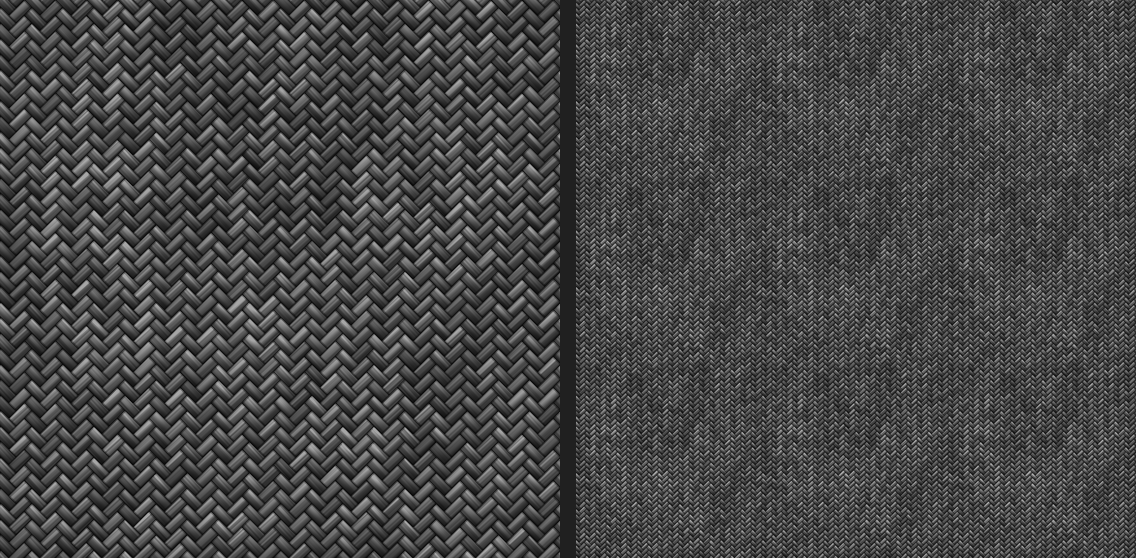
Left, the tile; right, the same tile 3 across and 3 down.
Give the GLSL for this texture, as a Shadertoy shader.

```glsl
// Dark grey herringbone basket weave of flat, fibrous strands.

float hash(vec2 p) {
    return fract(sin(dot(p, vec2(127.1, 311.7))) * 43758.5453);
}

// Value noise that wraps after "period" cells.
float wrappedNoise(vec2 p, vec2 period) {
    vec2 cell = floor(p);
    vec2 f = smoothstep(0.0, 1.0, p - cell);
    vec2 lo = mod(cell, period);
    vec2 hi = mod(cell + 1.0, period);
    return mix(mix(hash(lo), hash(vec2(hi.x, lo.y)), f.x),
               mix(hash(vec2(lo.x, hi.y)), hash(hi), f.x), f.y);
}

// Fine streaks running along a strand, different for every seed.
float fibres(float across, float seed) {
    float line = floor(across);
    float f = smoothstep(0.0, 1.0, across - line);
    float offset = floor(seed * 200.0);
    return mix(hash(vec2(line, offset)), hash(vec2(line + 1.0, offset)), f);
}

void mainImage(out vec4 fragColor, in vec2 fragCoord) {
    vec2 uv = fragCoord / iResolution.xy;

    // Diagonal grid: 18 zigzags across, 36 rows down
    vec2 gridSize = vec2(18.0 * 4.0, 36.0 * 2.0);
    vec2 p = uv * gridSize - vec2(1.1, 0.0);
    vec2 diagonal = 0.5 * vec2(p.x + p.y, p.x - p.y);
    vec2 cell = floor(diagonal);
    vec2 inCell = diagonal - cell;

    // Two-over, two-under twill: each visible strand spans two cells
    float twill = mod(cell.x + cell.y, 4.0);
    bool rising = twill < 1.5;
    vec2 start = cell - (rising ? vec2(twill, 0.0) : vec2(0.0, twill - 2.0));
    float along = rising ? diagonal.x - start.x : diagonal.y - start.y;
    float across = rising ? 1.0 - inCell.y : inCell.x;
    float height = rising ? 0.5 * along : 1.0 - 0.5 * along;

    // Wrapped identity of the strand
    vec2 id = mod(vec2(start.x + start.y, start.x - start.y), gridSize);
    float seed = hash(id);

    // Light upper side, shaded lower side; falling strands sink at their foot
    float tone = mix(0.2, 0.5, smoothstep(0.0, 0.85, across));
    tone *= rising ? mix(0.82, 1.08, height) : mix(0.5, 1.06, smoothstep(0.0, 0.9, height));

    // Narrow dark seams along the sides and at the tucked ends
    tone *= mix(0.35, 1.0, smoothstep(0.0, 0.15, min(across, 1.0 - across)));
    tone *= mix(0.5, 1.0, smoothstep(0.0, 0.18, min(along, 2.0 - along)));

    // Fibres, strand-to-strand variation and broad wear
    tone *= mix(0.74, 1.26, fibres(across * 7.0 + 0.3 * along, seed));
    tone *= mix(0.8, 1.2, hash(id + 17.0));
    tone *= mix(0.9, 1.1, wrappedNoise(uv * vec2(9.0, 5.0), vec2(9.0, 5.0)));

    fragColor = vec4(vec3(clamp(tone, 0.04, 0.65)), 1.0);
}
```
